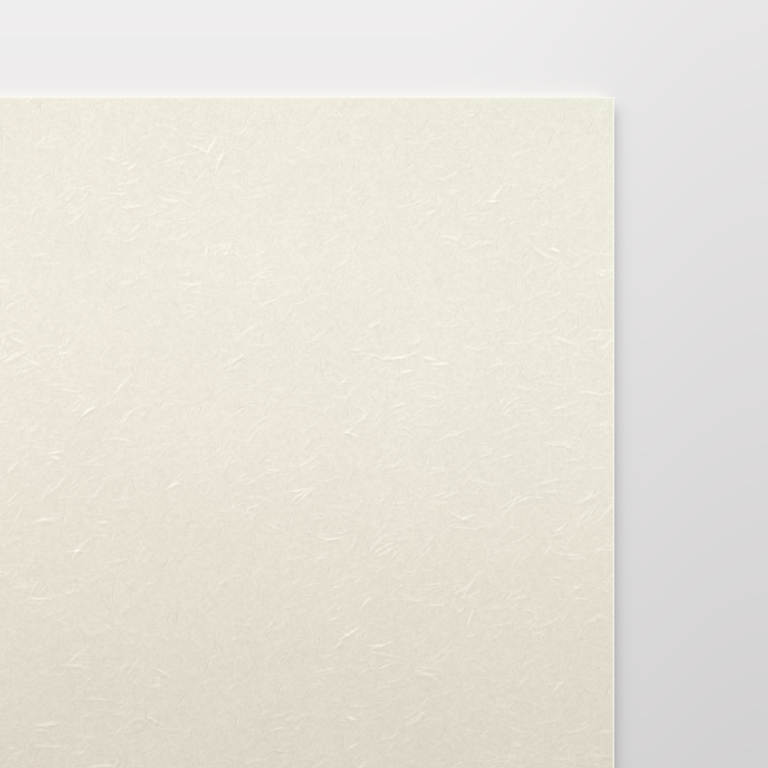
Write a Shadertoy shader that draws this texture.

```glsl
const vec2 SHEET_CORNER = vec2(0.800, 0.874);
const vec3 CREAM_LIGHT = vec3(0.936, 0.917, 0.868);
const vec3 CREAM_SHADE = vec3(0.862, 0.835, 0.778);
const vec3 RIM_WHITE = vec3(0.990, 0.988, 0.955);

float hash(vec2 p) {
    vec3 q = fract(vec3(p.xyx) * 0.1031);
    q += dot(q, q.yzx + 33.33);
    return fract((q.x + q.y) * q.z);
}

float noise(vec2 p) {
    vec2 i = floor(p), f = fract(p);
    f = f * f * (3.0 - 2.0 * f);
    float low = mix(hash(i), hash(i + vec2(1, 0)), f.x);
    float high = mix(hash(i + vec2(0, 1)), hash(i + vec2(1, 1)), f.x);
    return mix(low, high, f.y);
}

float fbm(vec2 p) {
    float sum = 0.0, weight = 0.5;
    for (int i = 0; i < 4; i++) {
        sum += weight * noise(p);
        p = p * 2.03 + 17.1;
        weight *= 0.5;
    }
    return sum;
}

// Tapered, slightly bent strand along x: lit ridge with a faint shade below
float strand(vec2 p, float halfLength, float bend, float width, float blur) {
    float along = p.x / halfLength;
    float taper = max(0.0, 1.0 - along * along);
    float y = p.y - bend * (p.x * p.x - 0.3 * halfLength * halfLength);
    float soft = width * taper + blur;
    float ridge = 1.0 - smoothstep(0.0, soft, abs(y));
    float shade = 1.0 - smoothstep(0.0, 1.3 * soft, abs(y + 1.5 * soft));
    return taper * (ridge - 0.30 * shade);
}

// Small loose bundles of three strands, one bundle per grid cell
float fibres(vec2 uv, float scale, float angle, float spread, float width, float seed, float pixel) {
    vec2 p = uv * scale;
    vec2 cell = floor(p);
    float sum = 0.0;
    for (int j = -1; j <= 1; j++)
    for (int i = -1; i <= 1; i++) {
        vec2 id = cell + vec2(i, j);
        vec2 bundle = id + seed;
        vec2 middle = id + vec2(hash(bundle), hash(bundle + 11.3));
        float heading = angle + spread * (hash(bundle + 23.7) + hash(bundle + 31.9) - 1.0);
        float density = mix(0.25, 1.0, hash(bundle + 37.1));
        for (int k = 0; k < 3; k++) {
            vec2 key = bundle + 71.0 * float(k + 1);
            vec2 centre = middle + 0.6 * (vec2(hash(key), hash(key + 5.9)) - 0.5);
            float turn = heading + 0.9 * (hash(key + 41.3) - 0.5);
            float c = cos(turn), s = sin(turn);
            vec2 q = mat2(c, -s, s, c) * (p - centre);
            float halfLength = mix(0.18, 0.70, hash(key + 43.1));
            float bend = 0.9 * (hash(key + 57.7) - 0.6);
            float strength = density * hash(key + 67.3);
            float thick = width * scale * mix(0.5, 1.4, hash(key + 83.9));
            sum += strength * strand(q, halfLength, bend, thick, 0.6 * pixel * scale);
        }
    }
    return sum;
}

vec3 backdrop(vec2 uv) {
    float level = 0.936 - 0.032 * smoothstep(0.55, 1.0, uv.x) - 0.080 * (1.0 - uv.y);
    return level + vec3(0.003, -0.003, -0.002);
}

vec3 paper(vec2 uv, float pixel) {
    // Broad lighting and tint, warmer on the left
    float height = uv.y / SHEET_CORNER.y;
    vec3 colour = mix(CREAM_SHADE, CREAM_LIGHT, smoothstep(-0.15, 0.75, height));
    colour += vec3(-0.010, 0.001, -0.002) * smoothstep(0.1, 0.8, uv.x) * height;
    colour += 0.014 * (fbm(uv * 9.0) - 0.47);

    // Pale flakes gather in patches, grey strands lie steeper
    float patches = mix(0.45, 1.35, smoothstep(0.3, 0.65, fbm(uv * 8.0 + 4.0)));
    float flakes = fibres(uv, 27.0, 0.30, 0.60, 0.0021, 3.0, pixel);
    float threads = fibres(uv, 46.0, 0.35, 1.00, 0.0010, 131.0, pixel);
    float veins = fibres(uv, 36.0, 1.20, 1.10, 0.0007, 257.0, pixel);
    colour += patches * (0.046 * flakes + 0.026 * threads) * vec3(0.92, 1.0, 1.12);
    colour -= 0.032 * (1.5 - 0.6 * patches) * veins * vec3(1.0, 0.95, 0.85);

    // Fine tooth
    colour += 0.026 * (noise(uv * 400.0) - 0.5) + 0.014 * (noise(uv * 190.0 + 8.0) - 0.5);
    return colour;
}

void mainImage(out vec4 fragColor, in vec2 fragCoord) {
    vec2 uv = fragCoord / iResolution.xy;
    float pixel = 1.0 / iResolution.y;
    vec2 outside = uv - SHEET_CORNER;
    float edge = max(outside.x, outside.y);

    // Glow above the sheet and cast shadow on its right
    vec3 colour = backdrop(uv);
    float glow = exp(-max(outside.y, 0.0) / 0.009) * (1.0 - smoothstep(-0.03, 0.005, outside.x));
    colour = mix(colour, RIM_WHITE, 0.75 * glow);
    float shadow = exp(-max(outside.x, 0.0) / 0.007) * (1.0 - smoothstep(-0.03, 0.0, outside.y));
    colour -= 0.14 * shadow;

    // Sheet with a bright cut edge
    vec3 sheet = paper(uv, pixel);
    float rim = 1.0 - smoothstep(0.0005, 0.0035, -edge);
    sheet = mix(sheet, RIM_WHITE, 0.65 * rim);
    float cover = 1.0 - smoothstep(-0.6 * pixel, 0.6 * pixel, edge);
    fragColor = vec4(mix(colour, sheet, cover), 1.0);
}
```
